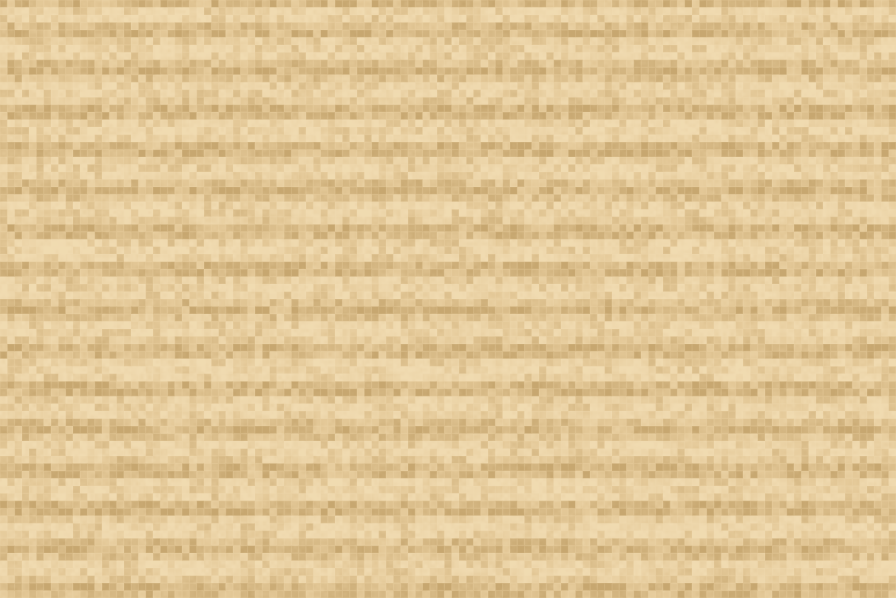
Write a Shadertoy shader that draws this texture.

```glsl
const vec2 CELLS = vec2(123.0, 80.0);
const float BANDS = 15.0;
const float BAND_PHASE = 0.23;
const int SAMPLES = 3;

const vec3 CREAM = vec3(0.942, 0.857, 0.692);
const vec3 SAND = vec3(0.895, 0.788, 0.597);
const vec3 TAN = vec3(0.780, 0.655, 0.440);

float hash(vec2 p) {
    return fract(sin(dot(p, vec2(127.1, 311.7))) * 43758.5453);
}

float valueNoise(vec2 p) {
    vec2 i = floor(p);
    vec2 f = fract(p);
    f = f * f * (3.0 - 2.0 * f);
    float low = mix(hash(i), hash(i + vec2(1.0, 0.0)), f.x);
    float high = mix(hash(i + vec2(0.0, 1.0)), hash(i + vec2(1.0, 1.0)), f.x);
    return mix(low, high, f.y);
}

// Darkness of the horizontal band at height y, slightly tighter at the top
float bandProfile(float y, float count, float phase) {
    float turns = y * count - phase + 0.22 * smoothstep(0.94, 1.0, y);
    float offset = abs(fract(turns + 0.5) - 0.5);
    return 1.0 - smoothstep(0.07, 0.32, offset);
}

// Thin seam along the border of a cell
float seam(vec2 local, float width) {
    vec2 edge = min(local, 1.0 - local);
    return 1.0 - smoothstep(0.0, width, min(edge.x, edge.y));
}

vec3 sandRamp(float tone) {
    return tone < 0.35
        ? mix(CREAM, SAND, tone / 0.35)
        : mix(SAND, TAN, (tone - 0.35) / 0.65);
}

vec3 weave(vec2 uv, vec2 cells) {
    vec2 grid = uv * cells;
    vec2 id = floor(grid);
    float band = bandProfile((id.y + 0.5) / cells.y, BANDS, BAND_PHASE);

    // Sparse tan cells on pale rows, mixed browns on dark rows
    float pick = hash(id);
    float pale = 0.02 + 0.56 * pick * pick;
    float dark = 0.32 + 0.78 * pick;
    float tone = mix(pale, dark, band);

    // Broad fading and fine mottling
    tone += 0.06 * (valueNoise(grid * vec2(0.12, 0.35) + 17.0) - 0.5);
    tone += 0.14 * (valueNoise(grid * 1.9 + 53.0) - 0.5);

    // Paler seams between cells
    tone *= 1.0 - 0.28 * seam(fract(grid), 0.13);
    return sandRamp(clamp(tone, 0.0, 1.0));
}

void mainImage(out vec4 fragColor, in vec2 fragCoord) {
    // Average subpixel samples to smooth cell edges
    vec3 color = vec3(0.0);
    for (int j = 0; j < SAMPLES; j++) {
        for (int i = 0; i < SAMPLES; i++) {
            vec2 shift = (vec2(i, j) + 0.5) / float(SAMPLES) - 0.5;
            color += weave((fragCoord + shift) / iResolution.xy, CELLS);
        }
    }
    fragColor = vec4(color / float(SAMPLES * SAMPLES), 1.0);
}
```
